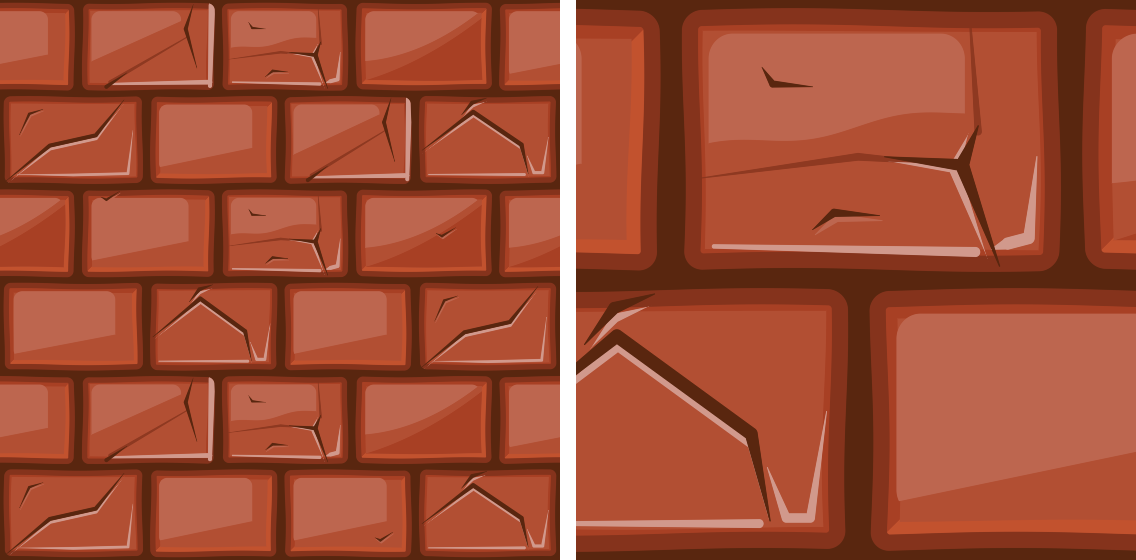
Left, the full canvas; right, a detail of the centre.
This texture is drawn by a Shadertoy shader. Its source:

```glsl
const float ROWS = 6.0;
const vec4 EDGES_ALIGNED = vec4(0.0, 1.57, 3.01, 4.45);   // left joints, in row heights
const vec4 EDGES_SHIFTED = vec4(0.84, 2.34, 3.77, 5.31);
const vec2 JOINT = vec2(0.045, 0.036);
const float CORNER = 0.07;
const float RIM = 0.058;
const float BEVEL = 0.045;
const float WOBBLE = 0.007;
const float CRACK = 0.022;
const float GLINT = 0.015;

const vec3 MORTAR = vec3(0.35, 0.15, 0.06);
const vec3 RIM_RED = vec3(0.52, 0.20, 0.11);
const vec3 DEEP = vec3(0.66, 0.25, 0.14);
const vec3 LIT_BEVEL = vec3(0.76, 0.32, 0.18);
const vec3 FACE = vec3(0.70, 0.31, 0.20);
const vec3 SHEEN = vec3(0.74, 0.40, 0.31);
const vec3 PALE = vec3(0.82, 0.60, 0.55);

// Units: 0 banded, 1 diagonal sheen, 2 corner split, 3 three pieces, 4 zigzag, 5 gable.
// Tens: which nick the brick carries, 0 for none. Rows run from top to bottom.
const int KINDS[24] = int[24](
    2, 3, 1, 0,   4, 0, 2, 5,   10, 3, 21, 1,
    0, 5, 0, 4,   2, 3, 1, 0,   4, 0, 30, 5);
const vec2 NICKS[3] = vec2[3](vec2(0.24, 0.89), vec2(0.88, 0.50), vec2(1.05, 0.24));

float fill(float d) {
    float soft = 0.6 * ROWS / iResolution.y;
    return smoothstep(soft, -soft, d);
}

float roundBox(vec2 p, vec2 halfSize, float r) {
    vec2 e = abs(p) - halfSize + r;
    return length(max(e, 0.0)) + min(max(e.x, e.y), 0.0) - r;
}

float stroke(vec2 p, vec2 a, vec2 b, float ra, float rb) {
    vec2 v = b - a;
    float h = clamp(dot(p - a, v) / max(dot(v, v), 1e-5), 0.0, 1.0);
    return length(p - a - v * h) - mix(ra, rb, h);
}

// Bent line with tapered ends
float path(vec2 p, vec2 a, vec2 b, vec2 c, vec2 d, float w) {
    return min(min(stroke(p, a, b, 0.1 * w, w), stroke(p, b, c, w, w)), stroke(p, c, d, w, 0.1 * w));
}

float bend(vec2 p, vec2 a, vec2 b, vec2 c, float w) { return path(p, a, b, b, c, w); }

float mainCrack(int kind, vec2 q) {
    if (kind == 2) return min(bend(q, vec2(1.23, 0.95), vec2(1.15, 0.69), vec2(1.27, 0.27), CRACK),
                              stroke(q, vec2(0.30, 0.07), vec2(0.52, 0.22), CRACK, 0.002));
    if (kind == 3) return min(bend(q, vec2(1.15, 0.55), vec2(1.09, 0.41), vec2(1.23, 0.05), 1.2 * CRACK),
                              stroke(q, vec2(0.80, 0.44), vec2(1.09, 0.41), 0.002, CRACK));
    if (kind == 4) return path(q, vec2(0.06, 0.06), vec2(0.51, 0.44), vec2(0.98, 0.55), vec2(1.27, 0.93), CRACK);
    if (kind == 5) return min(path(q, vec2(0.07, 0.39), vec2(0.60, 0.80), vec2(1.10, 0.45), vec2(1.17, 0.14), 1.1 * CRACK),
                              bend(q, vec2(0.48, 0.77), vec2(0.59, 0.90), vec2(0.74, 0.95), CRACK));
    return 1.0;
}

// Pale worn edges along the lower and right sides
float wornEdge(int kind, vec2 q) {
    if (kind == 2) return min(stroke(q, vec2(1.43, 0.94), vec2(1.41, 0.08), 0.035, 0.022),
                              stroke(q, vec2(0.34, 0.10), vec2(1.41, 0.12), 0.012, 0.026));
    if (kind == 3) return min(stroke(q, vec2(0.16, 0.12), vec2(1.14, 0.10), 0.008, 0.018),
                              path(q, vec2(1.20, 0.11), vec2(1.26, 0.13), vec2(1.34, 0.15), vec2(1.37, 0.44), 0.022));
    if (kind == 4) return path(q, vec2(0.18, 0.13), vec2(0.75, 0.125), vec2(1.31, 0.14), vec2(1.36, 0.60), GLINT);
    if (kind == 5) return min(stroke(q, vec2(0.14, 0.13), vec2(1.13, 0.13), 0.006, 0.016),
                              path(q, vec2(1.16, 0.33), vec2(1.23, 0.15), vec2(1.32, 0.15), vec2(1.38, 0.53), 0.017));
    return 1.0;
}

float faintCrack(int kind, vec2 q) {
    if (kind == 2) return stroke(q, vec2(0.34, 0.12), vec2(1.16, 0.60), 0.020, 0.006);
    if (kind == 3) return min(bend(q, vec2(0.08, 0.36), vec2(0.70, 0.44), vec2(1.09, 0.41), 0.014),
                              stroke(q, vec2(1.15, 0.53), vec2(1.12, 0.92), 0.014, 0.004));
    return 1.0;
}

float smallNicks(int kind, int nick, vec2 q) {
    vec2 n = nick > 0 ? q - NICKS[nick - 1] : vec2(9.0);
    float d = bend(n, vec2(0.0), vec2(0.06, -0.03), vec2(0.20, 0.06), 0.014);
    if (kind == 3) d = min(bend(q, vec2(0.34, 0.76), vec2(0.38, 0.70), vec2(0.53, 0.69), 0.013),
                           bend(q, vec2(0.53, 0.18), vec2(0.61, 0.24), vec2(0.78, 0.23), 0.015));
    if (kind == 4) d = bend(q, vec2(0.20, 0.56), vec2(0.30, 0.78), vec2(0.44, 0.83), 0.014);
    return d;
}

// Lower boundary of the sheen
float sheenLine(int kind, float x) {
    if (kind == 0) return 0.18 + 0.20 * x;
    if (kind == 1) return 0.34 + 0.30 * x * x;
    if (kind == 2) return 0.28 + 0.45 * x;
    return kind == 3 ? 0.45 + 0.14 * x + 0.02 * sin(9.0 * x) : 2.0;
}

void mainImage(out vec4 fragColor, in vec2 fragCoord) {
    // Find the brick
    vec2 g = fragCoord / iResolution.xy * ROWS;
    int row = int(ROWS) - 1 - int(g.y);
    vec4 edges = row % 2 == 0 ? EDGES_SHIFTED : EDGES_ALIGNED;
    float x = g.x < edges.x ? g.x + ROWS : g.x;
    int col = int(dot(step(edges.yzw, vec3(x)), vec3(1.0)));
    float width = (col < 3 ? edges[col + 1] : edges.x + ROWS) - edges[col];
    int code = KINDS[row * 4 + col], kind = code % 10;
    float seed = float(row * 4 + col) * 2.4;

    // Slightly uneven outline; q spans 1.5 by 1 on every brick
    vec2 p = vec2(x - edges[col], fract(g.y));
    vec2 q = vec2(p.x * 1.5 / width, p.y);
    vec2 halfSize = vec2(width, 1.0) * 0.5;
    vec2 c = p - halfSize + WOBBLE * sin(p.yx * vec2(6.0, 4.5) + seed);
    float d = roundBox(c, halfSize - JOINT, CORNER);
    vec2 upper = c - halfSize, lower = -c - halfSize;
    float lit = fill(max(lower.x, upper.y) - max(upper.x, lower.y));

    // Rim, bevel and face
    bool plain = kind < 2;
    vec3 color = mix(MORTAR, RIM_RED, fill(d));
    color = mix(color, plain ? mix(DEEP, LIT_BEVEL, lit) : DEEP, fill(d + RIM));
    float faceD = d + RIM + (plain ? BEVEL : 0.018) + 0.005 * sin(5.0 * p.x + 3.0 * p.y + seed);
    color = mix(color, FACE, fill(faceD));
    if (kind == 1) color = mix(color, DEEP, fill(max(faceD, q.y - 0.10 - 0.25 * q.x - 0.20 * q.x * q.x)));
    vec2 sheenHalf = vec2(kind == 1 ? 0.60 : kind == 0 ? 0.52 : 0.48, 0.36);
    float sheen = roundBox(q - vec2(0.14 + sheenHalf.x, 0.52), sheenHalf, 0.09);
    color = mix(color, SHEEN, fill(max(sheen, sheenLine(kind, q.x) - q.y)));

    // Cracks, their pale lower lips and worn edges
    vec2 lip = kind == 3 ? vec2(-0.030, -0.012) : vec2(0.004, -0.036);
    float nicks = smallNicks(kind, code / 10, q);
    float pale = wornEdge(kind, q);
    if (kind > 2) pale = min(pale, mainCrack(kind, q - lip) + 0.006);
    color = mix(color, RIM_RED, 0.8 * fill(faintCrack(kind, q)));
    color = mix(color, SHEEN, fill(smallNicks(kind, code / 10, q - vec2(0.01, -0.018))));
    color = mix(color, PALE, fill(max(pale, d)));
    color = mix(color, MORTAR, fill(min(mainCrack(kind, q), nicks)));
    fragColor = vec4(color, 1.0);
}
```
